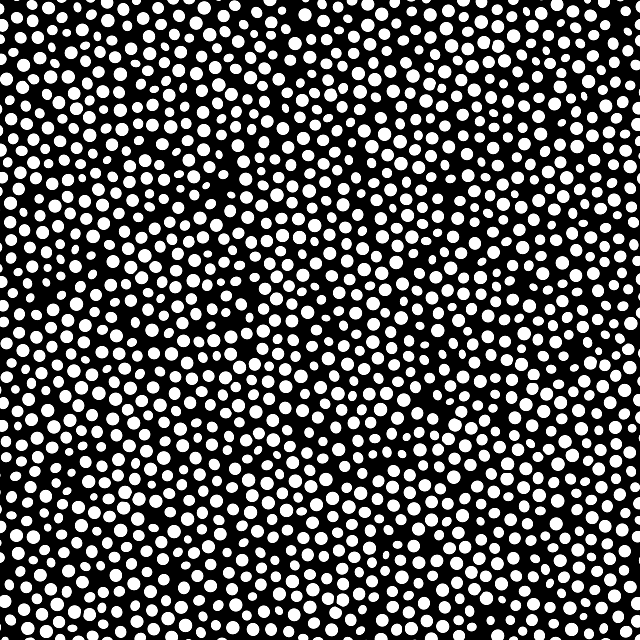
Reproduce this pattern procedurally as a Shadertoy shader.

```glsl
const float DOTS_ACROSS = 34.8;    // lattice columns per canvas height
const float ROW_HEIGHT = 0.866;    // row pitch, in column widths
const float TILT = 0.4;            // lattice rotation, radians
const float JITTER = 0.72;         // random offset range of a dot
const float RADIUS_MIN = 0.195;
const float RADIUS_MAX = 0.369;
const float GAP_WANTED = 0.33;     // clearance the relaxation aims for
const float GAP_MIN = 0.16;        // clearance that is always kept
const float PUSH = 0.45;           // share of an overlap removed per step
const float STRETCH = 0.22;        // elongation of the smallest dots
const float EDGE_PIXELS = 0.7;     // width of the smoothed edge
const vec3 GROUND_COLOR = vec3(0.0);
const vec3 DOT_COLOR = vec3(1.0);

const int REACH = 3;               // cells kept on each side of the pixel
const int SIDE = 2 * REACH + 1;

vec3 hash3(vec2 p) {
    vec3 q = fract(p.xyx * vec3(0.1031, 0.1030, 0.0973));
    q += dot(q, q.yxz + 33.33);
    return fract((q.xxy + q.yzz) * q.zyx);
}

float rowShift(float row) {
    return 0.5 * mod(row, 2.0);
}

// Unrelaxed dot of a cell: centre in xy, radius in z
vec3 seedDot(vec2 cell) {
    vec3 h = hash3(cell);
    vec2 center = vec2(cell.x + 0.5 + rowShift(cell.y), (cell.y + 0.5) * ROW_HEIGHT);
    return vec3(center + JITTER * (h.xy - 0.5), mix(RADIUS_MIN, RADIUS_MAX, sqrt(h.z)));
}

// Signed distance to a dot; small dots are slightly oval
float dotDistance(vec2 p, vec3 grain, vec2 cell) {
    vec3 h = hash3(cell + 57.0);
    vec2 axis = normalize(h.xy - 0.5 + 1e-4);
    float smallness = (RADIUS_MAX - grain.z) / (RADIUS_MAX - RADIUS_MIN);
    float oval = 1.0 + STRETCH * smallness * h.z;
    vec2 offset = p - grain.xy;
    vec2 local = vec2(dot(offset, axis), dot(offset, vec2(-axis.y, axis.x)));
    return length(local * vec2(oval, 1.0 / oval)) - grain.z;
}

void mainImage(out vec4 fragColor, in vec2 fragCoord) {
    float c = cos(TILT), s = sin(TILT);
    vec2 p = mat2(c, s, -s, c) * (fragCoord / iResolution.y) * DOTS_ACROSS;
    float row = floor(p.y / ROW_HEIGHT);
    vec2 home = vec2(floor(p.x - rowShift(row)), row);

    // Gather the surrounding dots
    vec3 dots[SIDE * SIDE];
    vec3 moved[SIDE * SIDE];
    for (int j = 0; j < SIDE; j++)
        for (int i = 0; i < SIDE; i++)
            dots[j * SIDE + i] = seedDot(home + vec2(i - REACH, j - REACH));

    // Push crowded neighbours apart; the valid window shrinks each step
    for (int margin = 1; margin < REACH; margin++) {
        for (int j = margin; j < SIDE - margin; j++)
            for (int i = margin; i < SIDE - margin; i++) {
                vec3 self = dots[j * SIDE + i];
                vec2 shift = vec2(0.0);
                for (int y = -1; y <= 1; y++)
                    for (int x = -1; x <= 1; x++) {
                        if (x == 0 && y == 0) continue;
                        vec3 other = dots[(j + y) * SIDE + i + x];
                        vec2 away = self.xy - other.xy;
                        float dist = max(length(away), 1e-3);
                        float overlap = self.z + other.z + GAP_WANTED - dist;
                        shift += away / dist * max(overlap, 0.0) * PUSH;
                    }
                moved[j * SIDE + i] = vec3(self.xy + shift, self.z);
            }
        for (int j = margin; j < SIDE - margin; j++)
            for (int i = margin; i < SIDE - margin; i++)
                dots[j * SIDE + i] = moved[j * SIDE + i];
    }

    // Distances to the two nearest dots
    float nearest = 1e3, second = 1e3;
    for (int y = -1; y <= 1; y++)
        for (int x = -1; x <= 1; x++) {
            vec3 grain = dots[(REACH + y) * SIDE + REACH + x];
            float d = dotDistance(p, grain, home + vec2(x, y));
            second = min(second, max(nearest, d));
            nearest = min(nearest, d);
        }

    // Trim touching dots along their border, then smooth the edge
    float shape = max(nearest, 0.5 * (nearest - second + GAP_MIN));
    float edge = EDGE_PIXELS * DOTS_ACROSS / iResolution.y;
    float cover = clamp(0.5 - shape / edge, 0.0, 1.0);
    fragColor = vec4(mix(GROUND_COLOR, DOT_COLOR, cover), 1.0);
}
```
